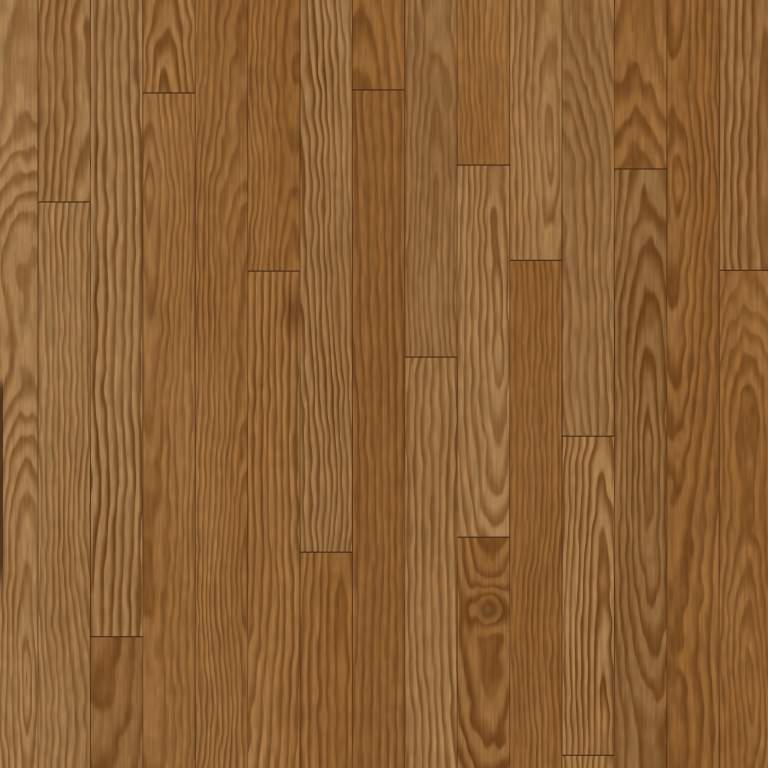
This texture is drawn by a WebGL 1 fragment shader. Its source:

```glsl
precision highp float;
// Oak strip floor: fifteen vertical columns of boards with staggered end joints.
// Each board is a slanted slice through growth rings, giving straight grain or
// pointed arches, then it gets its own tone, pores, stains and thin dark seams.

uniform vec2 u_resolution;

const float COLUMNS = 14.656;      // board widths across the canvas
const float FIRST_OFFSET = 0.275;  // part of the first board cut off at the left
const vec3 DEEP_OAK = vec3(0.55, 0.375, 0.20);
const vec3 PALE_OAK = vec3(0.645, 0.485, 0.305);
const vec3 GRAIN = vec3(0.425, 0.26, 0.11);
const vec3 SEAM = vec3(0.25, 0.15, 0.08);

float hash(vec2 p) {
  vec3 q = fract(vec3(p.xyx) * 0.1031);
  q += dot(q, q.yzx + 33.33);
  return fract((q.x + q.y) * q.z);
}

float noise(vec2 p) {
  vec2 i = floor(p);
  vec2 f = fract(p);
  f = f * f * (3.0 - 2.0 * f);
  return mix(mix(hash(i), hash(i + vec2(1.0, 0.0)), f.x),
             mix(hash(i + vec2(0.0, 1.0)), hash(i + vec2(1.0, 1.0)), f.x), f.y);
}

// Zero-centred noise
float wobble(vec2 p) {
  return noise(p) - 0.5;
}

// Pixel coverage of a line of the given half width
float line(float distance, float halfWidth, float pixel) {
  return clamp((halfWidth - abs(distance)) / pixel + 0.5, 0.0, 1.0);
}

float spot(vec2 p, vec2 center, vec2 radius) {
  vec2 q = (p - center) / radius;
  return exp(-dot(q, q));
}

// Height of the main end joint in a column; -1 means a full-length board
float jointHeight(float column) {
  mat4 heights = mat4(-1.0, 0.737, 0.171, 0.879,
                      -1.0, 0.647, 0.281, 0.883,
                      0.535, 0.785, 0.661, 0.432,
                      0.780, -1.0, 0.648, -1.0);
  float height = 0.0;
  for (int i = 0; i < 4; i++) {
    vec4 index = vec4(0.0, 1.0, 2.0, 3.0) + 4.0 * float(i);
    height += dot(heights[i], vec4(equal(index, vec4(column))));
  }
  return height;
}

// Two columns hold a short board with a second joint below it
float lowerJoint(float column, float upper) {
  float isShort = step(abs(abs(column - 10.0) - 1.0), 0.5);
  return mix(-1.0, upper - 0.45 + 0.0345 * (column - 10.0), isShort);
}

// Ring coordinate: distance from a tilted trunk axis, in rings
float growthRings(vec2 p, vec2 board, float knot) {
  vec2 shift = board * vec2(17.3, 41.7);
  float axis = (hash(board + 3.1) - 0.5) * 2.3;
  float tilt = mix(0.05, 0.12, hash(board + 7.7)) * sign(hash(board + 5.3) - 0.5);
  float depth = tilt * (p.y - 14.0 * hash(board + 9.2));
  depth += 0.4 * wobble(vec2(p.y * 0.4, 0.0) + shift);
  float across = p.x - axis + 0.16 * wobble(p * vec2(1.5, 0.5) + shift);
  float radius = length(vec2(across, depth));
  radius += 0.055 * wobble(p * vec2(7.0, 2.3) + shift);
  return (radius + 0.35 * knot) * mix(6.0, 10.5, hash(board + 11.4));
}

// Dark porous band that builds slowly and ends sharply
float ringBand(float rings) {
  float t = fract(rings);
  float band = smoothstep(0.2, 0.75, t) * (1.0 - smoothstep(0.78, 1.0, t));
  return band * mix(0.4, 1.0, noise(vec2(rings * 0.45, 2.0)));
}

vec3 boardColor(vec2 p, vec2 board, float knot, float stain) {
  vec2 shift = board * vec2(23.1, 37.9);
  float tone = hash(board + 1.7) + 0.5 * wobble(p * vec2(1.6, 0.35) + shift);
  vec3 color = mix(DEEP_OAK, PALE_OAK, clamp(tone, 0.0, 1.0));
  color += (hash(board + 15.8) - 0.5) * vec3(-0.035, 0.0, 0.03);

  float strength = mix(0.55, 0.95, hash(board + 19.6));
  strength *= 0.75 + 0.5 * noise(p * vec2(3.0, 0.7) + shift);
  color = mix(color, GRAIN, ringBand(growthRings(p, board, knot)) * strength);

  // Fine pores and fibres run along the board
  float fibre = wobble(p * vec2(28.0, 2.2) + shift) + 0.6 * wobble(p * vec2(14.0, 6.0) - shift);
  color *= 1.0 + 0.13 * fibre;
  return mix(color, GRAIN * 0.7, clamp(0.55 * stain + 0.3 * knot * knot, 0.0, 1.0));
}

void main() {
  vec2 uv = gl_FragCoord.xy / u_resolution;
  float pixel = 1.0 / min(u_resolution.x, u_resolution.y);
  vec2 plank = vec2(uv.x * COLUMNS + FIRST_OFFSET, uv.y * COLUMNS);
  float column = floor(plank.x);
  float upper = jointHeight(column);
  float lower = lowerJoint(column, upper);
  vec2 board = vec2(column, step(upper, uv.y) + step(lower, uv.y));

  // One knot and one mineral stain
  float knot = spot(plank, vec2(9.62, 3.05), vec2(0.35, 0.42)) * step(abs(column - 9.0), 0.5);
  float stain = spot(plank, vec2(5.85, 8.7), vec2(0.13, 0.4)) * step(abs(column - 5.0), 0.5);
  vec3 color = boardColor(vec2(plank.x - column - 0.5, plank.y), board, knot, stain);

  // Long seams fade in and out; end joints are crisp
  float edge = (fract(plank.x + 0.5) - 0.5) / COLUMNS;
  float seamFade = mix(0.3, 0.8, noise(vec2(floor(plank.x + 0.5) * 5.0, uv.y * 6.0)));
  color = mix(color, SEAM, line(edge, 0.0007, pixel) * seamFade);
  float joint = min(abs(uv.y - upper), abs(uv.y - lower));
  color = mix(color, SEAM, 0.85 * line(joint, 0.0008, pixel));

  // Dark gap along part of the left edge
  float gap = line(uv.x, 0.004, pixel) * smoothstep(0.22, 0.27, uv.y) * (1.0 - smoothstep(0.49, 0.515, uv.y));
  gl_FragColor = vec4(mix(color, SEAM, 0.8 * gap), 1.0);
}
```
